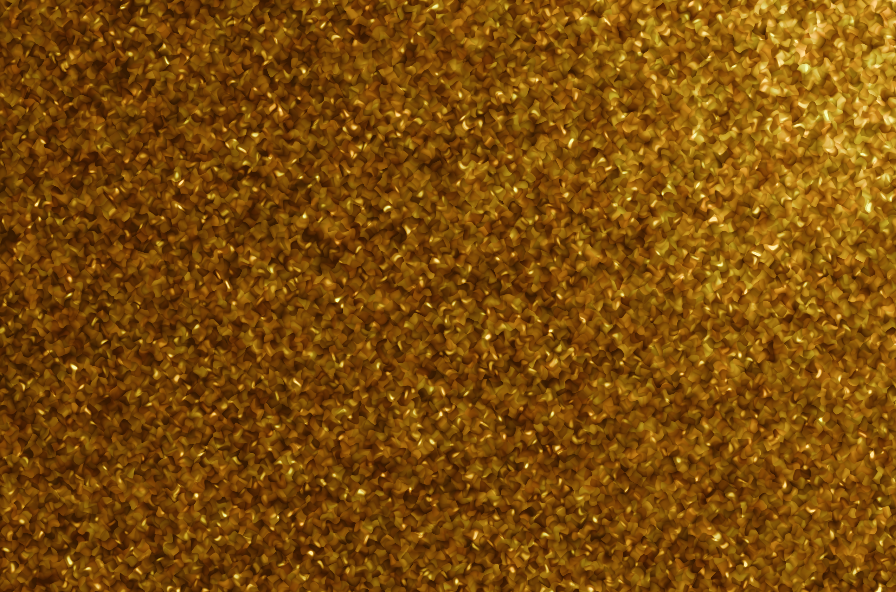
Give the GLSL for this texture, as a Shadertoy shader.

```glsl
// Crumpled gold glitter foil, lit from the upper right corner.
// Two soft cellular layers give the flakes, scattered small ellipses give the
// sparkles, and their summed tone is looked up in a brown to pale gold ramp.

#define FLAKE_SCALE    92.0   // fine flakes per canvas height
#define CLUMP_SCALE    47.0   // coarse flakes per canvas height
#define SPARK_SCALE    62.0   // sparkle cells per canvas height
#define FLAKE_CONTRAST 2.3
#define CLUMP_CONTRAST 1.25
#define SPARK_GAIN     4.3
#define SPARK_SHARE    0.55   // share of cells that hold a sparkle
#define SOFTNESS       15.0   // higher gives crisper flake borders
#define BASE_TONE      0.62
#define SIDE_LIGHT     0.65   // tone gained from left to right
#define CORNER_GLARE   2.0
#define GLARE_FALLOFF  3.4

const vec3 SHADOW = vec3(0.22, 0.10, 0.005);
const vec3 UMBER  = vec3(0.33, 0.16, 0.01);
const vec3 BRONZE = vec3(0.45, 0.25, 0.02);
const vec3 OCHRE  = vec3(0.56, 0.35, 0.03);
const vec3 GOLD   = vec3(0.68, 0.47, 0.07);
const vec3 YELLOW = vec3(0.82, 0.63, 0.15);
const vec3 PALE   = vec3(0.90, 0.77, 0.40);
const vec3 GLINT  = vec3(1.00, 0.93, 0.66);

vec3 hash3(vec2 cell) {
    vec3 q = fract(cell.xyx * vec3(0.1031, 0.1030, 0.0973));
    q += dot(q, q.yxz + 33.33);
    return fract((q.xxy + q.yzz) * q.zyx);
}

// Softly blended Voronoi flakes: x is the tone, y a random hue shift
vec2 flakes(vec2 p) {
    vec2 home = floor(p), sum = vec2(0.0);
    float total = 0.0, nearest = 4.0;
    for (int j = -1; j <= 1; j++)
    for (int i = -1; i <= 1; i++) {
        vec2 cell = home + vec2(i, j);
        vec3 rnd = hash3(cell);
        vec3 look = hash3(cell + 71.7);
        vec2 d = p - cell - rnd.xy;
        float dist = dot(d, d);
        float weight = exp(-SOFTNESS * dist);
        float angle = 6.2832 * look.x;
        float tilt = 0.5 * dot(d, vec2(cos(angle), sin(angle)));
        sum += weight * vec2(rnd.z - 0.5 + tilt, look.y - 0.5);
        total += weight;
        nearest = min(nearest, dist);
    }
    vec2 flake = sum / max(total, 1e-6);
    flake.x -= 0.45 * (sqrt(nearest) - 0.4);
    return flake;
}

// Brightest sparkle at p: small ellipses at random angles
float sparkles(vec2 p) {
    vec2 home = floor(p);
    float best = 0.0;
    float blur = 0.5 * SPARK_SCALE / iResolution.y;
    for (int j = -1; j <= 1; j++)
    for (int i = -1; i <= 1; i++) {
        vec2 cell = home + vec2(i, j);
        vec3 rnd = hash3(cell + 19.3);
        vec3 look = hash3(cell + 137.1);
        vec2 d = p - cell - rnd.xy;
        float angle = 3.1416 * look.x;
        vec2 axis = vec2(cos(angle), sin(angle));
        d = vec2(dot(d, axis), dot(d, vec2(-axis.y, axis.x)));
        vec2 radius = mix(vec2(0.24, 0.17), vec2(0.42, 0.25), look.y);
        float edge = (length(d / radius) - 1.0) * radius.y;
        float cover = 1.0 - smoothstep(-0.10 - blur, 0.04 + blur, edge);
        float power = step(rnd.z, SPARK_SHARE) * (0.12 + 0.88 * look.z * look.z);
        best = max(best, cover * power);
    }
    return best;
}

// Slow mottling, stretched sideways
float mottle(vec2 p) {
    float sum = 0.0, gain = 0.5;
    for (int k = 0; k < 4; k++) {
        sum += gain * sin(p.x * 9.0 + 2.0 * sin(p.y * 13.0)) * sin(p.y * 21.0 + sin(p.x * 7.0));
        p = mat2(0.96, 0.28, -0.28, 0.96) * p * 1.8 + 3.7;
        gain *= 0.7;
    }
    return sum;
}

vec3 goldRamp(float t) {
    vec3 c = mix(SHADOW, UMBER, clamp(t + 1.0, 0.0, 1.0));
    c = mix(c, BRONZE, clamp(t, 0.0, 1.0));
    c = mix(c, OCHRE, clamp(t - 1.0, 0.0, 1.0));
    c = mix(c, GOLD, clamp(t - 2.0, 0.0, 1.0));
    c = mix(c, YELLOW, clamp(t - 3.0, 0.0, 1.0));
    c = mix(c, PALE, clamp(t - 4.0, 0.0, 1.0));
    return mix(c, GLINT, clamp(t - 5.0, 0.0, 1.0));
}

void mainImage(out vec4 fragColor, in vec2 fragCoord) {
    vec2 uv = fragCoord / iResolution.y;
    float aspect = iResolution.x / iResolution.y;

    // Broad light: side gradient plus corner glare
    vec2 toCorner = uv - vec2(aspect, 1.0);
    float glare = exp(-GLARE_FALLOFF * dot(toCorner, toCorner));
    float tone = BASE_TONE + SIDE_LIGHT * uv.x / aspect + CORNER_GLARE * glare;
    tone += 0.22 * mottle(uv);

    // Flakes, bent slightly so that their outlines stay irregular
    vec2 bent = uv + 0.0025 * sin(uv.yx * vec2(190.0, 230.0) + 3.0 * sin(uv * 67.0));
    vec2 fine = flakes(bent * FLAKE_SCALE);
    vec2 clump = flakes(bent * CLUMP_SCALE + 40.0);
    tone += FLAKE_CONTRAST * fine.x + CLUMP_CONTRAST * (1.0 + 0.7 * glare) * clump.x;

    // Sparkles fade into the general shine near the corner
    tone += SPARK_GAIN * (1.0 - 0.45 * glare) * sparkles(bent * SPARK_SCALE);

    vec3 color = goldRamp(tone);
    color *= 1.0 + (0.10 * fine.y + 0.08 * clump.y) * vec3(0.5, -1.0, -1.5);
    fragColor = vec4(color, 1.0);
}
```
